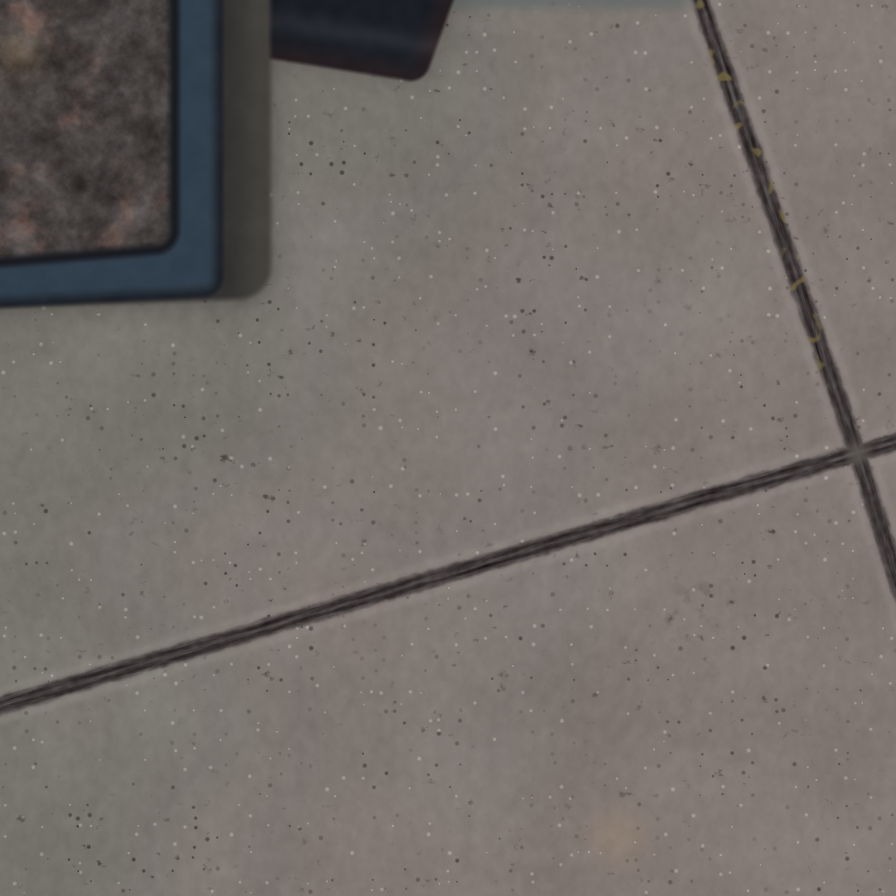
This texture is drawn by a three.js fragment shader. Its source:

```glsl
// Worn stone paving crossed by two dirty joints, with a blue-edged metal
// frame and a dark tube in the upper left corner. Distance fields give the
// shapes; layered gradient noise gives the mottling, grit and grime.
varying vec2 vUv;

vec2 hash2(vec2 p) {
  vec3 q = fract(p.xyx * vec3(0.1031, 0.1030, 0.0973));
  q += dot(q, q.yzx + 33.33);
  return fract((q.xx + q.yz) * q.zy);
}

float gradDot(vec2 cell, vec2 corner, vec2 f) {
  return dot(hash2(cell + corner) * 2.0 - 1.0, f - corner);
}

float noise(vec2 p) {
  vec2 i = floor(p), f = fract(p);
  vec2 u = f * f * f * (f * (f * 6.0 - 15.0) + 10.0);
  return mix(mix(gradDot(i, vec2(0, 0), f), gradDot(i, vec2(1, 0), f), u.x),
             mix(gradDot(i, vec2(0, 1), f), gradDot(i, vec2(1, 1), f), u.x), u.y);
}

float fbm(vec2 p) {
  float sum = 0.0, amp = 0.6;
  for (int i = 0; i < 5; i++) {
    sum += amp * noise(p);
    p = mat2(1.6, 1.2, -1.2, 1.6) * p + 7.3;
    amp *= 0.55;
  }
  return sum;
}

// Distance to a segment
float segment(vec2 p, vec2 a, vec2 b) {
  vec2 d = b - a;
  return length(p - a - d * clamp(dot(p - a, d) / dot(d, d), 0.0, 1.0));
}

// Rounded quadrant reaching left and up from its lower right corner
float quadrant(vec2 p, vec2 corner, float r) {
  vec2 q = vec2(p.x - corner.x, corner.y - p.y) + r;
  return length(max(q, 0.0)) + min(max(q.x, q.y), 0.0) - r;
}

float cover(float d, float soft) {
  return 1.0 - smoothstep(-soft, soft, d);
}

// Scattered grit: one randomly placed dot in some of the cells
float grit(vec2 p, float density) {
  vec2 cell = floor(p), r = hash2(cell);
  vec2 d = fract(p) - 0.3 - 0.4 * r;
  float size = 0.12 + 0.2 * fract(r.x * 37.0);
  return step(1.0 - density, hash2(cell + 91.0).x) * (1.0 - smoothstep(size * 0.3, size, length(d)));
}

vec3 stone(vec2 p) {
  vec3 c = mix(vec3(0.465, 0.452, 0.427), vec3(0.505, 0.469, 0.452),
               smoothstep(0.1, 0.75, p.x + 0.45 * (0.5 - p.y) + 0.5 * noise(p * 4.0)));
  c += 0.06 * fbm(p * 7.0) + 0.045 * fbm(p * vec2(70.0, 55.0));
  float patches = smoothstep(-0.2, 0.35, noise(p * 9.0 + 4.0));
  float pits = smoothstep(0.22, 0.5, fbm(p * vec2(58.0, 75.0) + 20.0));
  c -= 0.15 * pits * (0.35 + patches);
  c -= 0.13 * grit(p * 85.0, 0.1) * (0.4 + patches);
  c += 0.12 * grit(p * 95.0 + 31.0, 0.07);
  // Scuffed patch and warm stain
  vec2 scuff = (p - vec2(0.77, 0.315)) * mat2(0.85, 0.5, -0.5, 0.85) / vec2(0.05, 0.025);
  c -= 0.1 * exp(-dot(scuff, scuff)) * smoothstep(0.0, 0.3, fbm(p * 45.0));
  c += vec3(0.05, 0.03, 0.0) * exp(-900.0 * dot(p - vec2(0.69, 0.065), p - vec2(0.69, 0.065)));
  return c;
}

vec3 joints(vec3 c, vec2 p) {
  vec2 cross0 = vec2(0.957, 0.494);
  float across = min(segment(p, vec2(-0.02, 0.206), cross0), segment(p, cross0, vec2(1.05, 0.522)));
  float down = min(segment(p, vec2(0.777, 1.012), cross0), segment(p, cross0, vec2(1.02, 0.295)));
  float d = min(across, down) + 0.004 * fbm(p * 45.0);
  c += 0.03 * exp(-pow((d - 0.016) / 0.005, 2.0));
  vec2 along = vec2(dot(p, vec2(0.96, 0.28)), dot(p, vec2(-0.28, 0.96)));
  along = across < down ? along : along.yx;
  float streak = fbm(along * vec2(22.0, 210.0));
  vec3 dirt = vec3(0.285, 0.26, 0.26) + 0.2 * streak + 0.06 * noise(p * 110.0);
  dirt -= 0.08 * cover(abs(min(across, down) - 0.004) - 0.002, 0.002);
  // Moss and dry flecks gather in the steep joint
  float fleck = smoothstep(0.12, 0.4, noise(p * 75.0 + 8.0)) * step(down, across) * smoothstep(0.5, 0.62, p.y);
  dirt = mix(dirt, vec3(0.46, 0.41, 0.25), 0.75 * fleck);
  dirt = mix(dirt, vec3(0.38, 0.36, 0.34), 0.7 * cover(length(p - cross0) - 0.012, 0.008));
  return mix(c, dirt, cover(d - 0.0095, 0.003));
}

vec3 tube(vec3 c, vec2 p) {
  vec2 q = vec2(p.x + 0.36 * (1.0 - p.y), p.y + 0.16 * (p.x - 0.3));
  float d = quadrant(q, vec2(0.506, 0.935), 0.018);
  vec3 body = mix(vec3(0.15, 0.12, 0.13), vec3(0.105, 0.115, 0.14), smoothstep(0.0, 0.03, -d));
  body += 0.05 * exp(-pow((q.y - 0.978) / 0.012, 2.0)) + 0.02 * noise(p * 60.0);
  c *= 1.0 - 0.12 * exp(-max(d, 0.0) * 70.0);
  return mix(c, body, cover(d, 0.0035));
}

vec3 frame(vec3 c, vec2 p) {
  float outer = quadrant(p - vec2(0.0, 0.035 * p.x), vec2(0.302, 0.657), 0.035);
  float rim = quadrant(p - vec2(0.0, 0.05 * p.x), vec2(0.249, 0.657), 0.022);
  float inner = quadrant(p - vec2(0.0, 0.08 * p.x), vec2(0.2, 0.702), 0.025);
  c *= 1.0 - 0.18 * exp(-max(outer, 0.0) * 80.0);
  vec3 side = mix(vec3(0.2, 0.195, 0.19), vec3(0.26, 0.25, 0.235), smoothstep(0.25, 0.295, p.x));
  c = mix(c, side + 0.03 * fbm(p * 30.0), cover(outer, 0.005));
  vec3 blue = mix(vec3(0.11, 0.125, 0.15), vec3(0.19, 0.245, 0.295), smoothstep(0.0, 0.018, -rim));
  c = mix(c, blue + 0.03 * fbm(p * 35.0), cover(rim, 0.004));
  c = mix(c, vec3(0.1, 0.105, 0.125), cover(inner, 0.005));
  // Rusty, mottled panel
  vec3 panel = vec3(0.27, 0.25, 0.245) + 0.2 * fbm(p * 22.0) + 0.1 * fbm(p * 75.0);
  panel += vec3(0.13, 0.07, 0.05) * smoothstep(0.05, 0.4, fbm(p * 17.0 + 5.0));
  panel += vec3(0.12, 0.09, 0.05) * exp(-1500.0 * dot(p - vec2(0.02, 0.94), p - vec2(0.02, 0.94)));
  return mix(c, panel, cover(inner + 0.011, 0.006));
}

void main() {
  vec3 c = joints(stone(vUv), vUv);
  c = mix(c, vec3(0.36, 0.4, 0.4), 0.6 * smoothstep(0.982, 1.0, vUv.y) * cover(vUv.x - 0.77, 0.02));
  gl_FragColor = vec4(frame(tube(c, vUv), vUv), 1.0);
}
```
